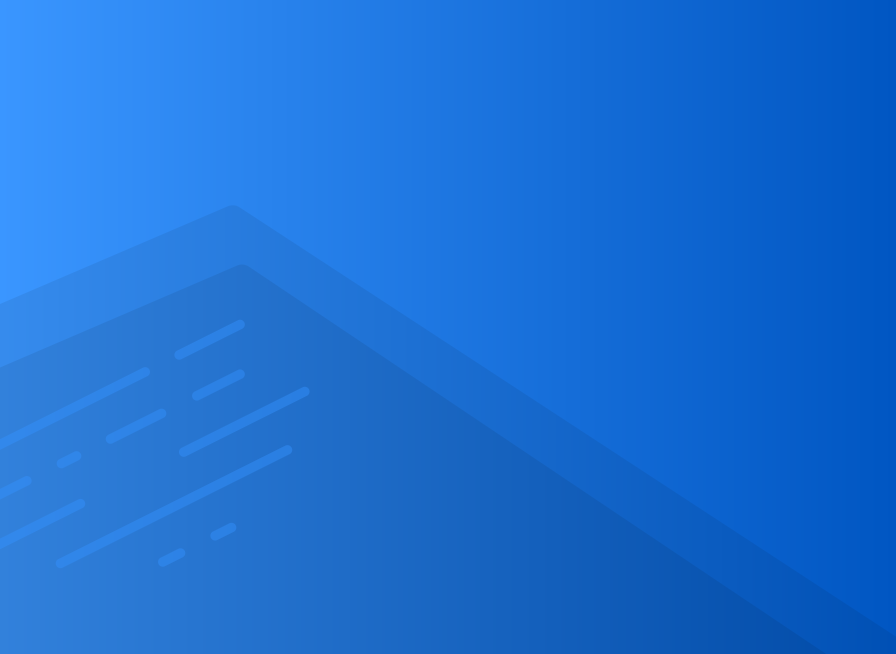
This background is drawn by a Shadertoy shader. Its source:

```glsl
// Blue backdrop: a left-to-right gradient under two nested, shaded peaks,
// with slanted round-capped dashes on the inner peak's left side.
// Peaks and dashes are distance functions, in units of the canvas height.

const vec3 SKY_LEFT = vec3(0.228, 0.588, 1.0);
const vec3 SKY_RIGHT = vec3(0.0, 0.337, 0.761);
const vec3 DASH_TINT = vec3(0.20, 0.57, 1.0);
const float DASH_OPACITY = 0.45;

const vec2 OUTER_APEX = vec2(0.3577, 0.6886);
const vec2 INNER_APEX = vec2(0.372, 0.598);
const vec2 OUTER_SLOPES = vec2(0.429, 0.654);  // left, right
const vec2 INNER_SLOPES = vec2(0.430, 0.671);
const float APEX_ROUNDING = 0.009;
const float OUTER_SHADE = 0.93;
const float INNER_SHADE = 0.925;

const float LANE_TOP = 0.3203;      // height of the first lane at x = 0
const float LANE_SPACING = 0.076;
const float LANE_SLOPE = 0.5;
const float DASH_RADIUS = 0.0073;

// Each dash: lane number, start x, end x
const int DASH_COUNT = 11;
const vec3 DASHES[DASH_COUNT] = vec3[DASH_COUNT](
    vec3(0, -0.05, 0.222), vec3(0, 0.274, 0.367),
    vec3(1, -0.05, 0.041), vec3(1, 0.094, 0.117),
    vec3(1, 0.169, 0.247), vec3(1, 0.301, 0.367),
    vec3(2, -0.05, 0.123), vec3(2, 0.281, 0.466),
    vec3(3, 0.0925, 0.4395),
    vec3(4, 0.249, 0.276), vec3(4, 0.329, 0.354));

float smoothMax(float a, float b, float k) {
    float h = max(k - abs(a - b), 0.0) / k;
    return max(a, b) + 0.25 * h * h * k;
}

// Signed distance to the region below two sloping sides
float peakDistance(vec2 p, vec2 apex, vec2 slopes) {
    vec2 q = p - apex;
    float left = dot(q, normalize(vec2(-slopes.x, 1.0)));
    float right = dot(q, normalize(vec2(slopes.y, 1.0)));
    return smoothMax(left, right, APEX_ROUNDING);
}

float capsuleDistance(vec2 p, vec2 a, vec2 b, float radius) {
    vec2 pa = p - a, ba = b - a;
    float t = clamp(dot(pa, ba) / dot(ba, ba), 0.0, 1.0);
    return length(pa - ba * t) - radius;
}

vec2 lanePoint(float lane, float x) {
    return vec2(x, LANE_TOP - lane * LANE_SPACING + LANE_SLOPE * x);
}

// Coverage of a shape over about one pixel
float coverage(float d) {
    return clamp(0.5 - d * iResolution.y, 0.0, 1.0);
}

void mainImage(out vec4 fragColor, in vec2 fragCoord) {
    vec2 p = fragCoord / iResolution.y;

    // Gradient
    vec3 color = mix(SKY_LEFT, SKY_RIGHT, fragCoord.x / iResolution.x);

    // Nested peaks
    float outer = coverage(peakDistance(p, OUTER_APEX, OUTER_SLOPES));
    float inner = coverage(peakDistance(p, INNER_APEX, INNER_SLOPES));
    color *= mix(1.0, OUTER_SHADE, outer) * mix(1.0, INNER_SHADE, inner);

    // Slanted dashes
    float nearest = 1e3;
    for (int i = 0; i < DASH_COUNT; i++) {
        vec3 dash = DASHES[i];
        nearest = min(nearest, capsuleDistance(p, lanePoint(dash.x, dash.y),
                                               lanePoint(dash.x, dash.z), DASH_RADIUS));
    }
    color = mix(color, DASH_TINT, DASH_OPACITY * coverage(nearest));

    fragColor = vec4(color, 1.0);
}
```
